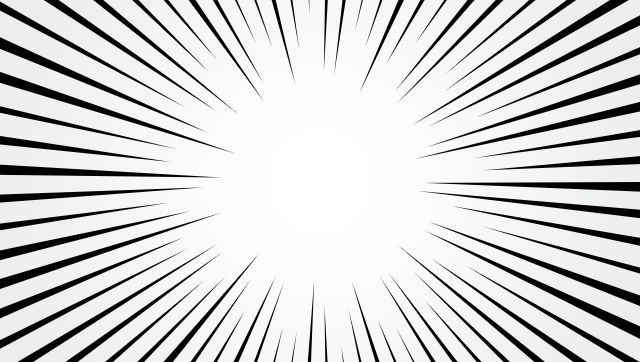
This background is drawn by a Shadertoy shader. Its source:

```glsl
// Black comic speed lines converging on a softly glowing white centre.

const float TAU = 6.2831853;

// Lengths are in canvas heights, angles in degrees where noted.
const int   SPIKE_COUNT  = 72;
const float TIP_RADIUS   = 0.36;   // mean distance of the tips from the centre
const float TIP_SWING    = 0.09;   // regular alternation of short and long spikes
const float TIP_JITTER   = 0.07;   // full range of the random part
const float TIP_PERIOD   = 3.57;   // spikes per short-long cycle
const float TIP_PHASE    = 6.8;    // index of the first spike nearest the centre
const float SLOPE_MIN    = 0.017;  // half width gained per unit length
const float SLOPE_MAX    = 0.026;
const float WARP_OFFSET  = -0.09;  // degrees
const vec4  WARP_COS     = vec4(-1.84, 0.52, -0.25, 0.62);  // degrees, harmonics 1 to 4
const vec4  WARP_SIN     = vec4(-1.93, -1.44, 0.10, 0.58);
const float GLOW_INNER   = 0.04;
const float GLOW_OUTER   = 1.05;
const vec3  PAPER_CENTRE = vec3(1.0);
const vec3  PAPER_EDGE   = vec3(0.925, 0.928, 0.93);
const vec3  INK          = vec3(0.005);

float hash(float n) {
    return fract(sin(n * 12.9898 + 4.137) * 43758.55);
}

// Even spacing, loosened by a few smooth harmonics around the circle.
float spikeAngle(float index) {
    float angle = TAU * index / float(SPIKE_COUNT);
    vec4 phase = angle * vec4(1.0, 2.0, 3.0, 4.0);
    float warp = WARP_OFFSET + dot(WARP_COS, cos(phase)) + dot(WARP_SIN, sin(phase));
    return angle + radians(warp);
}

float spikeTip(float index) {
    float swing = cos(TAU * (index - TIP_PHASE) / TIP_PERIOD);
    return TIP_RADIUS - TIP_SWING * swing + TIP_JITTER * (hash(index) - 0.5);
}

// Antialiased coverage of a wedge that widens outwards from its tip.
float spikeCoverage(vec2 p, float index, float pixel) {
    float angle = spikeAngle(index);
    vec2 axis = vec2(cos(angle), sin(angle));
    float along = dot(p, axis) - spikeTip(index);
    float across = abs(p.x * axis.y - p.y * axis.x);
    float halfWidth = max(along, 0.0) * mix(SLOPE_MIN, SLOPE_MAX, hash(index + 91.0));
    float outer = clamp((halfWidth - across) / pixel + 0.5, 0.0, 1.0);
    float inner = clamp((-halfWidth - across) / pixel + 0.5, 0.0, 1.0);
    return outer - inner;
}

void mainImage(out vec4 fragColor, in vec2 fragCoord) {
    float pixel = 1.0 / iResolution.y;
    vec2 p = (fragCoord - 0.5 * iResolution.xy) * pixel;

    // Paper with a faint radial glow
    float shade = smoothstep(GLOW_INNER, GLOW_OUTER, length(p));
    vec3 color = mix(PAPER_CENTRE, PAPER_EDGE, shade);

    // Ink spikes
    float ink = 0.0;
    for (int i = 0; i < SPIKE_COUNT; i++) {
        ink = max(ink, spikeCoverage(p, float(i), pixel));
    }
    fragColor = vec4(mix(color, INK, ink), 1.0);
}
```
